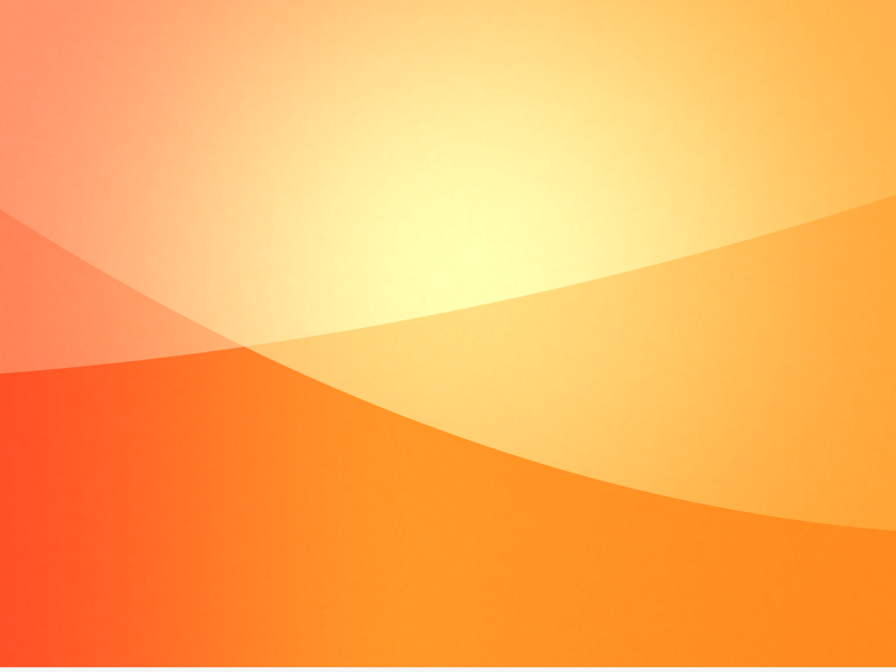
Give the GLSL for this background, as a Shadertoy shader.

```glsl
float hash(vec2 p) {
    vec3 q = fract(p.xyx * 0.1031);
    q += dot(q, q.yzx + 33.33);
    return fract((q.x + q.y) * q.z);
}

float valueNoise(vec2 p) {
    vec2 cell = floor(p), f = fract(p);
    f = f * f * (3.0 - 2.0 * f);
    return mix(mix(hash(cell), hash(cell + vec2(1, 0)), f.x),
               mix(hash(cell + vec2(0, 1)), hash(cell + vec2(1, 1)), f.x), f.y);
}

// Coverage above the parabola y = c.x + c.y x + c.z x^2
float above(vec2 uv, vec3 c, float softness) {
    float slope = (c.y + 2.0 * c.z * uv.x) * iResolution.y / iResolution.x;
    float dist = (uv.y - c.x - uv.x * (c.y + c.z * uv.x)) / sqrt(1.0 + slope * slope);
    return smoothstep(-softness, softness, dist);
}

void mainImage(out vec4 fragColor, in vec2 fragCoord) {
    vec2 uv = fragCoord / iResolution.xy;
    float aspect = iResolution.x / iResolution.y;
    float pixel = 1.0 / iResolution.y;

    // Shared light: radial glow and a left to right warmth shift
    vec2 fromGlow = (uv - vec2(0.52, 0.592)) * vec2(aspect, 1.0);
    float glow = 1.0 - smoothstep(0.0, 0.78, length(fromGlow));
    float across = smoothstep(0.0, 0.8, uv.x);

    // Four panels between the two crossing curves
    vec3 sky = mix(mix(vec3(1.0, 0.58, 0.42), vec3(1.0, 0.70, 0.29), across),
                   vec3(1.0, 1.0, 0.70), glow);
    vec3 rightWedge = mix(mix(vec3(1.0, 0.60, 0.42), vec3(1.0, 0.64, 0.21), across),
                          vec3(1.0, 0.87, 0.50), glow);
    vec3 leftWedge = mix(vec3(1.0, 0.50, 0.33), vec3(1.0, 0.87, 0.55), glow);
    vec3 ground = mix(vec3(1.0, 0.29, 0.15), vec3(1.0, 0.60, 0.16),
                      smoothstep(-0.1, 0.5, uv.x));
    ground = mix(ground, vec3(1.0, 0.53, 0.11),
                 smoothstep(0.3, 1.1, uv.x) * (1.0 - 0.6 * uv.y));

    // Composite; the rising edge is slightly softer
    float overRising = above(uv, vec3(0.444, 0.102, 0.164), max(0.0015, 0.7 * pixel));
    float overFalling = above(uv, vec3(0.689, -0.853, 0.374), 0.7 * pixel);
    vec3 color = mix(mix(ground, leftWedge, overRising),
                     mix(rightWedge, sky, overRising), overFalling);

    // Fine paper grain
    vec2 grainPos = uv * vec2(aspect, 1.0);
    float grain = valueNoise(grainPos * 190.0) + 0.5 * valueNoise(grainPos * 70.0) - 0.75;
    color += grain * vec3(0.0, 0.012, 0.02);

    // Pale strip along the bottom
    vec3 strip = vec3(0.96, 0.97, 0.97);
    color = mix(strip, color, smoothstep(-0.7 * pixel, 0.7 * pixel, uv.y - 0.007));

    fragColor = vec4(clamp(color, 0.0, 1.0), 1.0);
}
```
